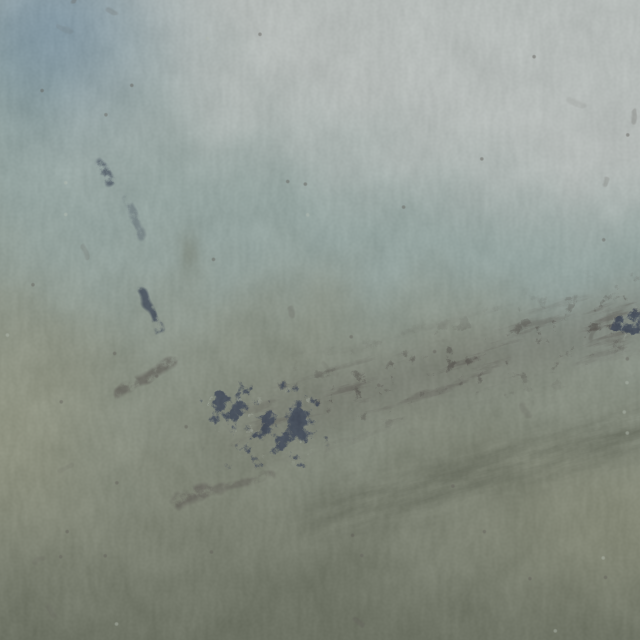
Write a WebGL 1 fragment shader that draws this texture.

```glsl
precision highp float;
// Weathered plaster wall: a tilted colour ramp from pale grey to olive, clouded by
// gradient noise, then stained by sloping brown bands, blue-black flaking crust,
// a broken crack and small scattered scuffs, pits and chips.

uniform vec2 u_resolution;

const vec3 SHADOW = vec3(0.425, 0.445, 0.390);
const vec3 OLIVE  = vec3(0.495, 0.515, 0.460);
const vec3 SAGE   = vec3(0.540, 0.570, 0.525);
const vec3 TEAL   = vec3(0.580, 0.640, 0.625);
const vec3 PALE   = vec3(0.710, 0.732, 0.722);
const vec3 BLUE   = vec3(0.470, 0.565, 0.625);
const vec3 TAN    = vec3(0.590, 0.600, 0.520);
const vec3 BROWN  = vec3(0.375, 0.365, 0.345);
const vec3 INK    = vec3(0.255, 0.290, 0.350);
const vec3 CHIP   = vec3(0.700, 0.730, 0.690);

const float BAND_SLOPE = 0.27;   // rise of the stained bands per unit width
const float CLOUD = 0.20;        // strength of the large mottling
const float GRAIN = 0.022;       // strength of the fine vertical grain
const int SCUFFS = 16;

vec2 hash2(vec2 p) {
  vec3 q = fract(p.xyx * vec3(0.1031, 0.1030, 0.0973));
  q += dot(q, q.yzx + 33.33);
  return fract((q.xx + q.yz) * q.zy);
}

vec2 gradientAt(vec2 cell) {
  float angle = 6.2832 * hash2(cell + 71.0).x;
  return vec2(cos(angle), sin(angle));
}

float noise(vec2 p) {
  vec2 i = floor(p), f = fract(p);
  vec2 u = f * f * f * (f * (f * 6.0 - 15.0) + 10.0);
  vec2 e = vec2(1.0, 0.0);
  float low = mix(dot(gradientAt(i), f), dot(gradientAt(i + e), f - e), u.x);
  float high = mix(dot(gradientAt(i + e.yx), f - e.yx), dot(gradientAt(i + 1.0), f - 1.0), u.x);
  return mix(low, high, u.y);
}

float fbm(vec2 p) {
  float sum = 0.0, gain = 0.6;
  for (int i = 0; i < 5; i++) {
    sum += gain * noise(p);
    p = mat2(1.6, 1.2, -1.2, 1.6) * p + 17.3;
    gain *= 0.5;
  }
  return sum;
}

// Soft elliptical spot, 1 at its centre
float spot(vec2 p, vec2 centre, vec2 radius) {
  vec2 d = (p - centre) / radius;
  return exp(-dot(d, d));
}

// Soft-edged stroke from a to b
float stroke(vec2 p, vec2 a, vec2 b, float width) {
  vec2 ab = b - a;
  float t = clamp(dot(p - a, ab) / dot(ab, ab), 0.0, 1.0);
  return 1.0 - smoothstep(width * 0.3, width, length(p - a - ab * t));
}

vec3 wallColour(vec2 p, float cloud) {
  float t = p.y + 0.5 * (p.x - 0.5) * smoothstep(0.4, 1.0, p.y) + CLOUD * cloud;
  vec3 c = mix(SHADOW, OLIVE, smoothstep(0.0, 0.27, t));
  c = mix(c, SAGE, smoothstep(0.22, 0.46, t));
  c = mix(c, TEAL, smoothstep(0.40, 0.64, t));
  c = mix(c, PALE, smoothstep(0.62, 0.93, t));
  c = mix(c, BLUE, 0.75 * spot(p, vec2(0.08, 0.96), vec2(0.15, 0.14)));
  c = mix(c, TAN, 0.55 * spot(p, vec2(0.0, 0.33), vec2(0.17, 0.17)));
  return mix(c, TAN, 0.45 * spot(p, vec2(1.0, 0.18), vec2(0.24, 0.13)));
}

void main() {
  vec2 p = gl_FragCoord.xy / u_resolution;
  float cloud = fbm(p * 3.2 + 4.0);
  float mottle = fbm(p * 13.0 + 31.0);
  float rough = fbm(p * 42.0 + 9.0);
  vec2 warped = p + 0.006 * vec2(noise(p * 45.0), noise(p * 45.0 + 50.0));
  vec3 c = wallColour(p, cloud) + 0.045 * mottle;

  // Sloping bands with streaks drawn out along them
  float across = p.y - 0.37 - BAND_SLOPE * (p.x - 0.5);
  float streak = fbm(vec2(p.x * 9.0, across * 48.0) + 3.0);
  float upper = exp(-pow(across / 0.055, 2.0)) * smoothstep(0.28, 0.5, p.x);
  float lower = exp(-pow((across + 0.175) / 0.045, 2.0)) * smoothstep(0.4, 0.58, p.x);
  c = mix(c, BROWN, upper * (0.25 + 0.4 * smoothstep(0.05, 0.35, streak + 0.3 * mottle)));
  c = mix(c, SHADOW * 0.9, lower * clamp(0.4 + 0.9 * streak, 0.0, 0.8));
  float flecks = smoothstep(0.16, 0.36, rough + 0.35 * streak);
  c = mix(c, BROWN * 0.9, 0.65 * flecks * upper);

  // Flaking crust: two dense clusters, a thin field between and one at the edge
  float density = spot(p, vec2(0.355, 0.37), vec2(0.045, 0.035))
    + 0.9 * spot(p, vec2(0.465, 0.345), vec2(0.040, 0.060))
    + 0.6 * spot(p, vec2(0.405, 0.315), vec2(0.080, 0.060))
    + 1.2 * spot(p, vec2(0.985, 0.495), vec2(0.030, 0.028));
  float crust = smoothstep(0.0, 0.24, rough + 0.5 * (min(density, 1.1) - 0.8));
  c = mix(c, INK, 0.85 * crust * smoothstep(0.08, 0.4, density));
  float chips = smoothstep(0.2, 0.4, fbm(p * 60.0 + 80.0)) * smoothstep(0.3, 0.8, density);
  c = mix(c, CHIP, 0.4 * chips * (1.0 - crust));

  // Broken crack on the left and brown scrapes below it
  float crack = stroke(warped, vec2(0.155, 0.745), vec2(0.172, 0.718), 0.011)
    + 0.5 * stroke(warped, vec2(0.198, 0.69), vec2(0.222, 0.63), 0.009)
    + 1.2 * stroke(warped, vec2(0.222, 0.545), vec2(0.250, 0.485), 0.009);
  c = mix(c, INK, 0.65 * min(crack, 1.2) * smoothstep(-0.25, 0.15, rough));
  float scrape = stroke(warped, vec2(0.185, 0.385), vec2(0.270, 0.435), 0.011)
    + stroke(warped, vec2(0.280, 0.218), vec2(0.320, 0.235), 0.016)
    + 0.7 * stroke(warped, vec2(0.320, 0.230), vec2(0.425, 0.258), 0.010);
  c = mix(c, BROWN, 0.65 * min(scrape, 1.0) * smoothstep(-0.35, 0.1, rough));
  c = mix(c, SHADOW, 0.4 * spot(warped, vec2(0.295, 0.605), vec2(0.016, 0.030)));

  // Scattered scuffs
  for (int i = 0; i < SCUFFS; i++) {
    vec2 start = hash2(vec2(float(i), 5.0)), r = hash2(vec2(float(i), 23.0));
    vec2 reach = (r - vec2(0.5, 0.4)) * 0.045;
    c = mix(c, BROWN, (0.1 + 0.3 * r.x) * stroke(warped, start, start + reach, 0.006));
  }

  // Sparse dark pits and pale chips, then the grain
  vec2 cell = floor(p * 26.0), seed = hash2(cell + 7.0);
  float dist = length(fract(p * 26.0) - 0.25 - 0.5 * hash2(cell + 40.0));
  float pit = 1.0 - smoothstep(0.03, 0.11, dist);
  c = mix(c, seed.y > 0.35 ? BROWN : CHIP, 0.45 * pit * step(0.93, seed.x));
  c += GRAIN * (noise(p * vec2(110.0, 32.0)) + 0.7 * noise(p * 190.0));
  gl_FragColor = vec4(c, 1.0);
}
```
